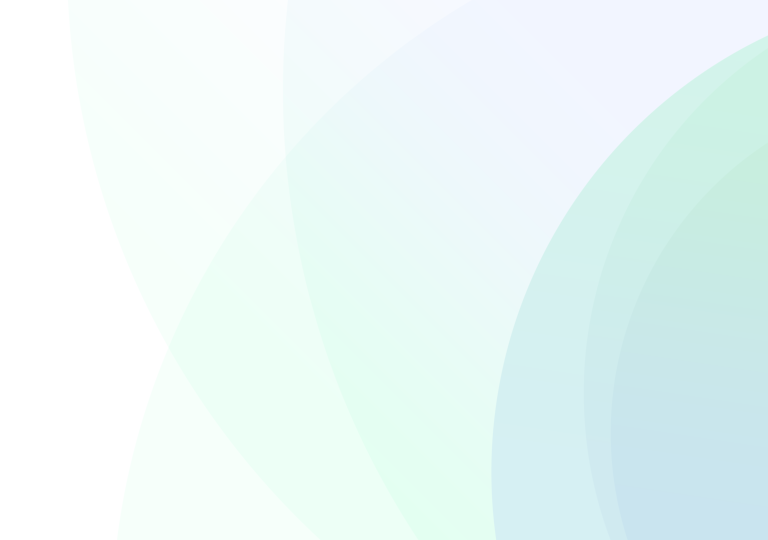
A Shadertoy shader for this background:

```glsl
// Pale overlapping discs on white, running from mint to ice blue.
// Three large translucent discs share a diagonal tint; three smaller
// nested discs at the right carry vertical gradients of their own.

// Antialiased disc coverage, in units of canvas height
float disc(vec2 p, vec2 center, float radius) {
    float halfPixel = 0.75 / iResolution.y;
    return 1.0 - smoothstep(-halfPixel, halfPixel, length(p - center) - radius);
}

// Vertical gradient from a lower to an upper colour
vec3 verticalBlend(vec3 low, vec3 high, float y) {
    return mix(low, high, smoothstep(0.0, 0.95, y));
}

void mainImage(out vec4 fragColor, in vec2 fragCoord) {
    vec2 p = fragCoord / iResolution.y;
    vec3 color = vec3(1.0);

    // Large veils: green at lower left, blue at upper right
    float diagonal = smoothstep(0.7, 2.0, p.x + p.y);
    vec3 veil = mix(vec3(0.0, 1.0, 0.5), vec3(0.45, 0.6, 1.0), diagonal);
    color = mix(color, veil, mix(0.037, 0.02, diagonal) * disc(p, vec2(1.587, 1.074), 1.463));
    color = mix(color, veil, 0.041 * disc(p, vec2(2.033, 0.833), 1.509));
    color = mix(color, veil, 0.036 * disc(p, vec2(1.565, -0.170), 1.359));

    // Nested discs, outermost first; the inclined height warms the upper right
    float height = p.y + 0.15 * (p.x - 1.25);
    vec3 outer = verticalBlend(vec3(0.838, 0.940, 0.953), vec3(0.829, 0.955, 0.920), height);
    vec3 middle = verticalBlend(vec3(0.815, 0.917, 0.943), vec3(0.800, 0.950, 0.893), height);
    vec3 inner = verticalBlend(vec3(0.788, 0.895, 0.937), vec3(0.784, 0.940, 0.862), height);
    color = mix(color, outer, disc(p, vec2(1.804, 0.126), 0.894));
    color = mix(color, middle, disc(p, vec2(1.850, 0.272), 0.769));
    color = mix(color, inner, disc(p, vec2(1.774, 0.198), 0.643));

    fragColor = vec4(color, 1.0);
}
```
